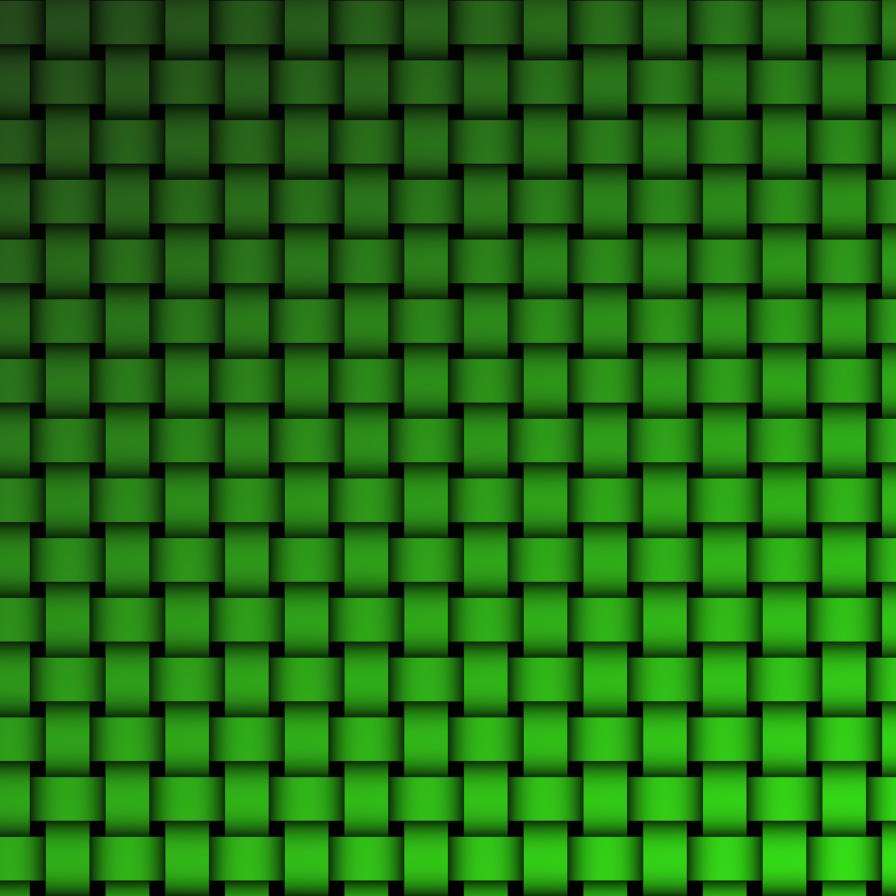
Write a Shadertoy shader that draws this pattern.

```glsl
const float STRIPS = 15.0;                    // strips across and down
const vec2 WEAVE_OFFSET = vec2(0.133, 0.625); // first crossing, in strip pitches
const float HALF_WIDTH = 0.382;               // half the strip width, in pitches
const float HALF_LENGTH = 0.625;              // half the visible length of a raised strip
const float EDGE_LINE = 0.03;                 // soft dark line along the strip sides
const float END_DARKNESS = 0.74;              // shading where a strip dips under
const float BEND_POWER = 2.5;                 // how late that shading sets in
const vec2 LIGHT_WEIGHTS = vec2(0.34, 0.66);  // light grows to the right and downwards
const vec3 DIM_GREEN = vec3(0.14, 0.27, 0.105);
const vec3 BRIGHT_GREEN = vec3(0.205, 0.885, 0.085);
const vec3 GAP_COLOR = vec3(0.004, 0.006, 0.003);

// Brightness of the raised strips running along x; parity picks their crossings.
float raisedStrips(vec2 p, float parity, float pixel) {
    float row = floor(p.y + 0.5);
    float shift = row + parity;
    float column = 2.0 * floor((p.x - shift) * 0.5 + 0.5) + shift;
    vec2 q = abs(p - vec2(column, row));

    float sides = smoothstep(0.0, max(EDGE_LINE, pixel), HALF_WIDTH - q.y);
    float ends = clamp((HALF_LENGTH - q.x) / pixel + 0.5, 0.0, 1.0);
    float bend = pow(min(q.x / HALF_LENGTH, 1.0), BEND_POWER);
    return sides * ends * (1.0 - END_DARKNESS * bend);
}

void mainImage(out vec4 fragColor, in vec2 fragCoord) {
    vec2 uv = fragCoord / iResolution.xy;
    vec2 p = uv * STRIPS - WEAVE_OFFSET;
    float pixel = STRIPS / min(iResolution.x, iResolution.y);

    // Over-and-under weave: the two directions take alternate crossings
    float shade = raisedStrips(p, 0.0, pixel) + raisedStrips(p.yx, 1.0, pixel);

    // Diagonal light over the whole cloth
    float light = dot(vec2(uv.x, 1.0 - uv.y), LIGHT_WEIGHTS);
    vec3 green = mix(DIM_GREEN, BRIGHT_GREEN, light);

    fragColor = vec4(GAP_COLOR + green * min(shade, 1.0), 1.0);
}
```
